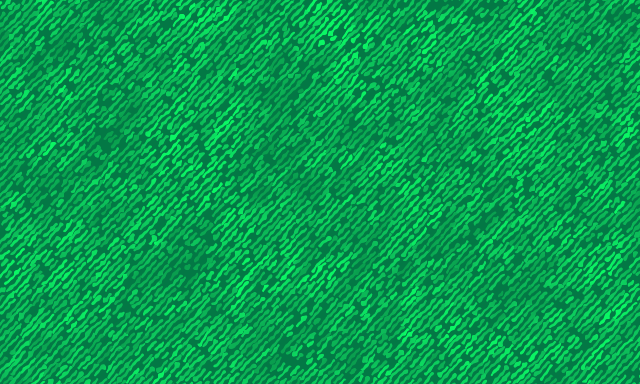
Give the GLSL for this pattern, as a Shadertoy shader.

```glsl
// Dense diagonal weave of slim, knobby green flecks on a dark green ground.
// A rotated brick lattice holds one jittered stroke per cell; neighbouring
// strokes are searched like cellular noise and toned by broad soft patches.

const float ROWS = 70.0;         // stroke rows per canvas height
const float CELL_LENGTH = 3.7;   // lattice step along a stroke, in rows
const float SLANT = 0.82;        // stroke direction in radians
const vec3 GROUND = vec3(0.010, 0.470, 0.270);
const vec3 FLECK_DIM = vec3(0.035, 0.620, 0.305);
const vec3 FLECK_MID = vec3(0.050, 0.775, 0.360);
const vec3 FLECK_LIT = vec3(0.040, 0.970, 0.392);

// Four independent random values in 0..1 for a lattice cell.
vec4 hash4(vec2 cell) {
    vec4 p = fract(cell.xyxy * vec4(0.1031, 0.1030, 0.0973, 0.1099));
    p += dot(p, p.wzxy + 33.33);
    return fract((p.xxyz + p.yzzw) * p.zywx);
}

// Smooth value noise in 0..1.
float softNoise(vec2 p) {
    vec2 i = floor(p), f = fract(p);
    f = f * f * (3.0 - 2.0 * f);
    float low = mix(hash4(i).x, hash4(i + vec2(1, 0)).x, f.x);
    float high = mix(hash4(i + vec2(0, 1)).x, hash4(i + vec2(1, 1)).x, f.x);
    return mix(low, high, f.y);
}

// Layered sines that roughen the outlines.
vec2 wobble(vec2 p) {
    return vec2(sin(p.y * 3.1 + 1.7 * sin(p.x * 0.9)),
                sin(p.x * 1.3 + 2.0 * sin(p.y * 1.3)) +
                0.7 * sin(p.x * 4.7 - p.y * 3.1));
}

// Distance to a nearly straight stroke with a hooked knob near one end.
float strokeDistance(vec2 d, vec4 rnd, vec4 shape) {
    float halfLength = mix(0.3, 2.05, sqrt(rnd.z));
    float bend = (shape.x - 0.5) * 0.16 * d.x + 0.05 * sin(d.x * 1.9 + 6.28 * shape.y);
    float knobAt = halfLength * (2.0 * shape.z - 1.0);
    float knob = exp(-8.0 * (d.x - knobAt) * (d.x - knobAt));
    bend += 0.35 * (shape.y - 0.5) * knob;
    float radius = 0.22 + 0.05 * rnd.w + 0.27 * shape.w * knob
                 + 0.035 * sin(d.x * 3.7 + 6.28 * shape.w);
    return length(vec2(max(abs(d.x) - halfLength, 0.0), d.y - bend)) - radius;
}

// Nearest stroke: x is its distance in rows, y its own random tone.
vec2 nearestStroke(vec2 p) {
    vec2 best = vec2(9.0, 0.0);
    float baseRow = floor(p.y);
    for (int j = -1; j <= 1; j++) {
        float row = baseRow + float(j);
        float shift = hash4(vec2(row, 71.0)).x * CELL_LENGTH;
        float baseCell = floor((p.x + shift) / CELL_LENGTH);
        for (int i = -1; i <= 1; i++) {
            vec2 cell = vec2(baseCell + float(i), row);
            vec4 rnd = hash4(cell + 211.0);
            vec4 shape = hash4(cell + 547.0);
            vec2 center = vec2((cell.x + 0.5) * CELL_LENGTH - shift, row + 0.5);
            center += (rnd.xy - 0.5) * vec2(0.9, 0.26);
            float d = strokeDistance(p - center, rnd, shape);
            if (d < best.x) best = vec2(d, fract(rnd.w * 7.0 + shape.y));
        }
    }
    return best;
}

// Three-stop ramp from dim to lit flecks.
vec3 fleckColor(float tone) {
    return tone < 0.5 ? mix(FLECK_DIM, FLECK_MID, tone * 2.0)
                      : mix(FLECK_MID, FLECK_LIT, tone * 2.0 - 1.0);
}

void mainImage(out vec4 fragColor, in vec2 fragCoord) {
    // Rotate so that x runs along the strokes.
    vec2 uv = fragCoord / iResolution.y;
    float c = cos(SLANT), s = sin(SLANT);
    vec2 p = vec2(c * uv.x + s * uv.y, c * uv.y - s * uv.x) * ROWS;

    vec2 stroke = nearestStroke(p + 0.07 * wobble(p));

    // Broad light patches plus a tone change per stroke.
    float patches = 0.5 * softNoise(p * vec2(0.08, 0.14) + 40.0)
                  + 0.5 * softNoise(p * vec2(0.19, 0.38) + 90.0);
    float tone = clamp(0.48 + 0.9 * (patches - 0.5) + 0.62 * (stroke.y - 0.5), 0.0, 1.0);

    float edge = 0.65 * ROWS / iResolution.y;
    float cover = 1.0 - smoothstep(-edge, edge, stroke.x);
    fragColor = vec4(mix(GROUND, fleckColor(tone), cover), 1.0);
}
```
